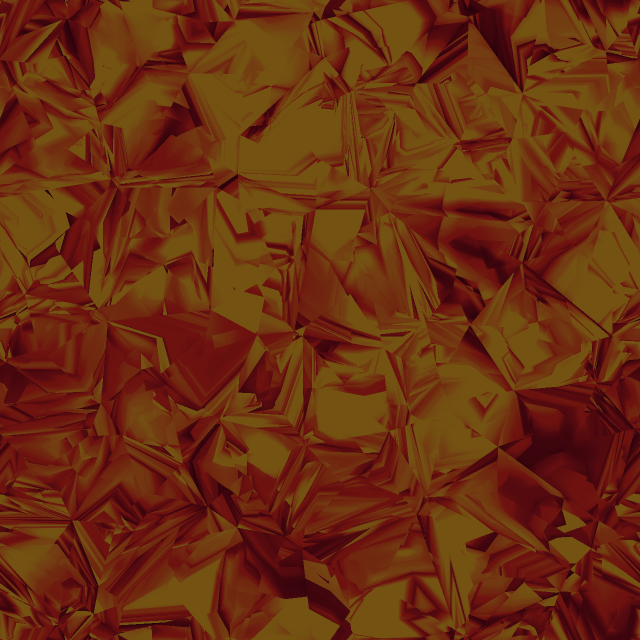
Give the GLSL for this texture, as a WebGL 1 fragment shader.

```glsl
precision highp float;

uniform vec2 u_resolution;

// Palette from shadow to glow
const vec3 SHADOW = vec3(0.15, 0.005, 0.04);
const vec3 WINE = vec3(0.24, 0.02, 0.05);
const vec3 GARNET = vec3(0.33, 0.04, 0.06);
const vec3 RED = vec3(0.43, 0.07, 0.06);
const vec3 RUST = vec3(0.44, 0.16, 0.06);
const vec3 AMBER = vec3(0.45, 0.24, 0.07);
const vec3 GOLD = vec3(0.45, 0.32, 0.07);

const float JITTER = 0.86;       // irregularity of the crystals
const float BEVEL_WIDTH = 0.21;  // in cells
const float BEVEL_BEND = 0.20;   // refraction at the bevels
const float FACET_BEND = 0.16;   // refraction across a facet
const float SEAM_WIDTH = 0.05;   // in cells
const float SEAM_SHADE = 0.70;   // light or dark lines at the seams
const float FACET_TINT = 0.55;   // brightness change per facet
const float GLOW_CELLS = 7.0;    // soft light patches per side
const float GLOW_CHANCE = 0.35;  // random share of the patch brightness
const float GLOW_GAIN = 4.4;
const float BIAS = 0.42;

vec2 hash2(vec2 p) {
  vec3 q = fract(p.xyx * vec3(0.1031, 0.1030, 0.0973));
  q += dot(q, q.yzx + 33.33);
  return fract((q.xx + q.yz) * q.zy);
}

vec2 wrapCell(vec2 cell, float count) {
  return floor(mod(cell + 0.5, count));
}

// Evenly spread levels, loosened by chance
float patchLevel(vec2 cell, float count) {
  vec2 id = wrapCell(cell, count);
  float even = floor(mod(dot(id, vec2(3.0, 5.0)) + 0.5, count)) / (count - 1.0);
  return mix(even, hash2(id + count).x, GLOW_CHANCE);
}

float patches(vec2 uv, float count) {
  vec2 p = uv * count;
  vec2 i = floor(p);
  vec2 f = p - i;
  f = f * f * (3.0 - 2.0 * f);
  float a = patchLevel(i, count);
  float b = patchLevel(i + vec2(1.0, 0.0), count);
  float c = patchLevel(i + vec2(0.0, 1.0), count);
  float d = patchLevel(i + 1.0, count);
  return mix(mix(a, b, f.x), mix(c, d, f.x), f.y);
}

vec2 seedOffset(vec2 cell, float count, float seed) {
  return 0.5 + JITTER * (hash2(wrapCell(cell, count) + seed) - 0.5);
}

// Bends uv through one layer of cut crystals; returns its shading
float refractLayer(inout vec2 uv, float count, float seed) {
  vec2 p = uv * count;
  vec2 base = floor(p);
  vec2 f = p - base;
  vec2 home = vec2(0.0);
  vec2 toHome = vec2(9.0);
  for (int y = -1; y <= 1; y++) {
    for (int x = -1; x <= 1; x++) {
      vec2 g = vec2(float(x), float(y));
      vec2 r = g + seedOffset(base + g, count, seed) - f;
      if (dot(r, r) < dot(toHome, toHome)) {
        toHome = r;
        home = g;
      }
    }
  }

  // The closest border selects the facet inside the crystal
  float edge = 9.0;
  vec2 other = vec2(0.0);
  for (int y = -2; y <= 2; y++) {
    for (int x = -2; x <= 2; x++) {
      vec2 g = vec2(float(x), float(y));
      vec2 r = g + seedOffset(base + g, count, seed) - f;
      vec2 across = r - toHome;
      if (dot(across, across) > 0.0001) {
        float d = dot(0.5 * (r + toHome), normalize(across));
        if (d < edge) {
          edge = d;
          other = g;
        }
      }
    }
  }

  // Linear bends keep the facets straight
  vec2 homeId = wrapCell(base + home, count);
  vec2 otherId = wrapCell(base + other, count);
  vec2 tilt = hash2(homeId * 1.7 + otherId * 3.1 + seed) - 0.5;
  vec2 grain = hash2(homeId * 2.3 + otherId * 1.3 + seed + 40.0) - 0.5;
  float bevel = max(0.0, 1.0 - edge / BEVEL_WIDTH);
  uv += 2.0 * tilt * (BEVEL_BEND * bevel * 0.6 + FACET_BEND * dot(grain, toHome));
  float tint = FACET_TINT * (grain.x + 1.6 * dot(tilt, toHome));
  float seam = SEAM_SHADE * (0.6 + 2.5 * tilt.y) * exp(-edge / SEAM_WIDTH);
  return tint * (0.5 + bevel) - seam;
}

vec3 palette(float t) {
  vec3 c = mix(SHADOW, WINE, smoothstep(0.0, 0.04, t));
  c = mix(c, GARNET, smoothstep(0.04, 0.13, t));
  c = mix(c, RED, smoothstep(0.13, 0.27, t));
  c = mix(c, RUST, smoothstep(0.30, 0.52, t));
  c = mix(c, AMBER, smoothstep(0.52, 0.69, t));
  return mix(c, GOLD, smoothstep(0.69, 0.84, t));
}

vec3 crystal(vec2 uv) {
  float light = BIAS;
  light += refractLayer(uv, 6.0, 3.0) + refractLayer(uv, 5.0, 19.0);
  light += refractLayer(uv, 7.0, 37.0);
  float glow = patches(uv, GLOW_CELLS) + 0.4 * patches(uv, 2.0 * GLOW_CELLS);
  light += GLOW_GAIN * (glow - 0.7);
  return palette(1.0 / (1.0 + exp(-1.7 * light)));
}

void main() {
  // Four samples smooth the facet borders
  vec3 color = vec3(0.0);
  for (int i = 0; i < 4; i++) {
    vec2 shift = vec2(mod(float(i), 2.0), floor(float(i) * 0.5)) * 0.5 - 0.25;
    color += 0.25 * crystal((gl_FragCoord.xy + shift) / u_resolution);
  }
  gl_FragColor = vec4(color, 1.0);
}
```
